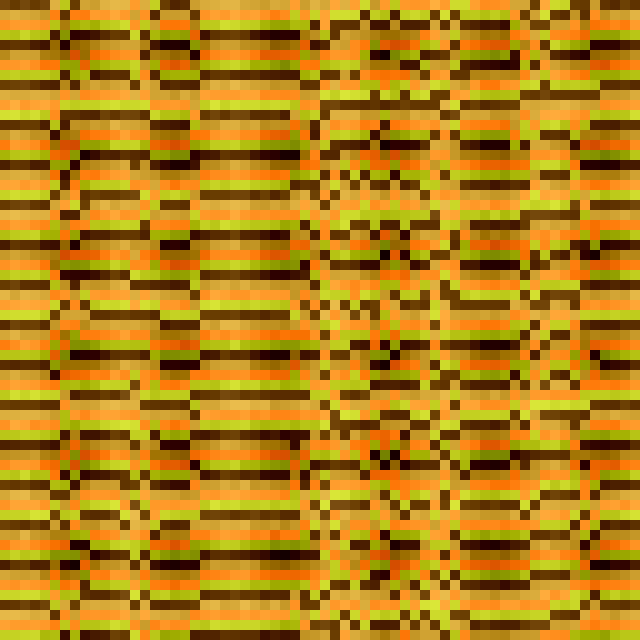
A three.js fragment shader for this texture:

```glsl
// Grid of square cells in four-colour row stripes that slip and scramble along columns.
#define CELLS 64.0
#define CALM_JITTER 0.9
#define WILD_JITTER 2.8
#define SLIP 0.5
#define WAVE_SIZE vec2(10.55, 10.15)
#define WAVE_START vec2(6.8, 4.6)
#define WAVE_DEPTH 0.078
#define GRAIN 0.1
#define DARK vec3(0.32, 0.145, -0.09)
#define TAN vec3(0.77, 0.59, 0.15)
#define ORANGE vec3(1.06, 0.53, 0.09)
#define GREEN vec3(0.705, 0.755, 0.07)

varying vec2 vUv;

const float TAU = 6.2831853;

float hash(vec2 p) {
  return fract(sin(dot(p, vec2(12.9898, 78.233))) * 43758.5453);
}

// Vertical offset of the stripes, in rows; columns between whole steps get scrambled.
float stripeShift(float col) {
  float shift = smoothstep(4.2, 9.3, col) - smoothstep(12.0, 16.3, col)
              + smoothstep(18.6, 20.6, col) + smoothstep(28.3, 36.5, col)
              + smoothstep(50.8, 55.2, col) + smoothstep(56.6, 60.2, col);
  float middle = smoothstep(35.0, 37.5, col) * (1.0 - smoothstep(45.5, 47.3, col));
  return shift + SLIP * middle * (0.5 + 0.5 * cos(TAU * (col - 38.5) / 6.0));
}

vec3 stripeColor(float index) {
  if (index < 1.0) return DARK;
  if (index < 2.0) return TAN;
  if (index < 3.0) return ORANGE;
  return GREEN;
}

vec3 cellColor(vec2 uv) {
  // Cells are counted from the top left.
  vec2 cell = floor(vec2(uv.x, 1.0 - uv.y) * CELLS);

  // Scramble: short column pieces jump by whole rows where the shift is between steps.
  float shift = stripeShift(cell.x + 0.5);
  float part = fract(shift);
  float jitter = mix(CALM_JITTER, WILD_JITTER, 4.0 * part * (1.0 - part));
  vec2 piece = vec2(cell.x, floor((cell.y + 2.0 * cell.x) / 3.0));
  float jump = (hash(piece + 3.7) - 0.5) * jitter;
  float index = floor(mod(cell.y + shift + jump + 0.5, 4.0));

  // Light: dark blobs where the slow waves meet, plus grain per cell.
  vec2 wave = cos(TAU * (cell - WAVE_START) / WAVE_SIZE);
  float shade = wave.x + wave.y + 0.6 * wave.x * wave.y;
  float light = (hash(cell + 41.3) - 0.5) * GRAIN - WAVE_DEPTH * shade;
  return clamp(stripeColor(index) + light, 0.0, 1.0);
}

void main() {
  // Four samples smooth the cell edges.
  vec3 color = vec3(0.0);
  for (int i = 0; i < 4; i++) {
    float n = float(i);
    vec2 offset = vec2(mod(n, 2.0), floor(n / 2.0)) - 0.5;
    color += cellColor(vUv + offset / 1024.0);
  }
  gl_FragColor = vec4(color / 4.0, 1.0);
}
```
